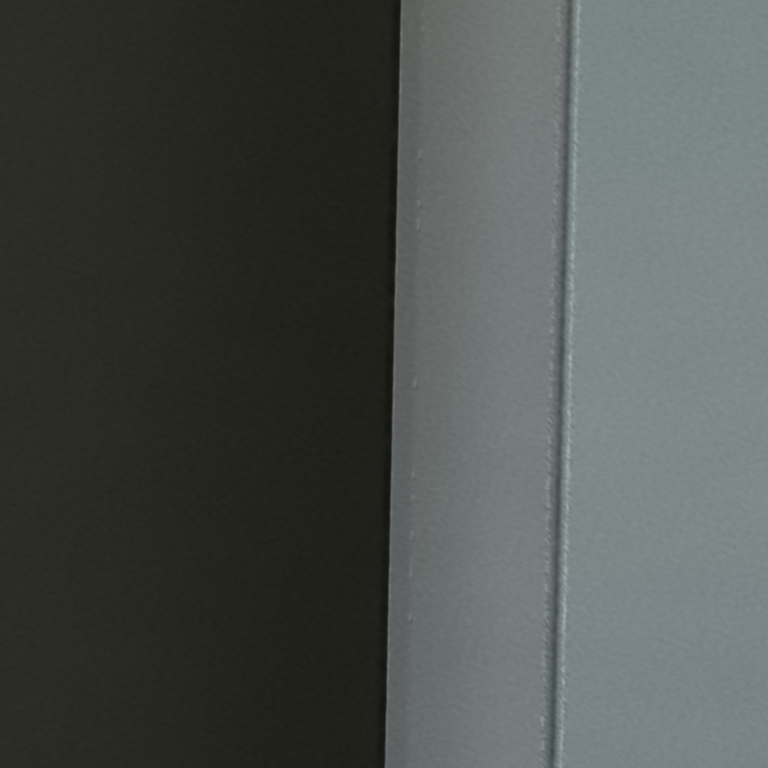
Write a Shadertoy shader that draws this texture.

```glsl
// A dark matte wall beside a pale grey panel with a bevelled rim and a vertical groove.
// Two leaning lines split the canvas; smooth ramps shade each side of them,
// and gradient noise adds mottling, fine grain and a frayed texture along the seams.
#define EDGE_BOTTOM 0.501
#define EDGE_TOP 0.522
#define GROOVE_BOTTOM 0.7195
#define GROOVE_TOP 0.7425
#define RIM_WIDTH 0.031
#define GROOVE_DEPTH 0.13
#define LIP_LIGHT 0.085
#define FRAY 0.17
#define GRAIN 0.055
#define MOTTLE 0.020

vec2 hashGradient(vec2 cell) {
    vec3 h = fract(vec3(cell.xyx) * vec3(0.1031, 0.1030, 0.0973));
    h += dot(h, h.yzx + 33.33);
    return fract((h.xx + h.yz) * h.zy) * 2.0 - 1.0;
}

float gradientNoise(vec2 p) {
    vec2 i = floor(p), f = fract(p);
    vec2 u = f * f * f * (f * (f * 6.0 - 15.0) + 10.0);
    float a = dot(hashGradient(i), f);
    float b = dot(hashGradient(i + vec2(1, 0)), f - vec2(1, 0));
    float c = dot(hashGradient(i + vec2(0, 1)), f - vec2(0, 1));
    float d = dot(hashGradient(i + vec2(1, 1)), f - vec2(1, 1));
    return mix(mix(a, b, u.x), mix(c, d, u.x), u.y);
}

float fractalNoise(vec2 p) {
    float sum = 0.0, weight = 0.5;
    for (int i = 0; i < 3; i++) {
        sum += weight * gradientNoise(p);
        p = p * 2.03 + 17.7;
        weight *= 0.5;
    }
    return sum;
}

// Soft vertical ridge of the given half width around zero
float ridge(float d, float width) {
    return exp(-d * d / (width * width));
}

// Irregular flecks along a seam; a higher threshold makes them sparser
float flecks(float y, float density, float seed, float threshold) {
    return smoothstep(threshold, threshold + 0.35, gradientNoise(vec2(y * density, seed)));
}

vec3 wallColor(vec2 uv, float edgeDist) {
    vec3 col = mix(vec3(0.174, 0.173, 0.152), vec3(0.127, 0.127, 0.109),
                   smoothstep(0.0, 0.48, uv.x));
    col += 0.006 * (uv.y - 0.5);
    // Faint deep shade just before the lit rim
    float shade = 0.27 + 0.25 * gradientNoise(vec2(uv.y * 60.0, 2.6));
    return col * (1.0 - shade * ridge(edgeDist + 0.005, 0.006));
}

vec3 panelColor(vec2 uv, float edgeDist, float grooveDist) {
    // Inner strip brightens to the right and turns bluer downward
    float across = smoothstep(0.01, 0.17, edgeDist);
    vec3 strip = mix(vec3(0.388, 0.400, 0.392), vec3(0.458, 0.479, 0.477), across);
    strip += mix(vec3(0.004, 0.012, 0.022), vec3(0.0, 0.002, -0.003), uv.y);

    // Outer face is lightest near its middle height
    vec3 face = mix(vec3(0.475, 0.511, 0.525), vec3(0.495, 0.534, 0.536),
                    smoothstep(0.0, 0.4, uv.y));
    face -= vec3(0.018, 0.012, 0.012) * smoothstep(0.55, 1.0, uv.y);
    vec3 col = mix(strip, face, smoothstep(-0.004, 0.010, grooveDist));

    // Rim: a soft darker band, a thin corner line and sparse bumps
    float rim = 1.0 - smoothstep(RIM_WIDTH - 0.010, RIM_WIDTH + 0.004, edgeDist);
    col -= vec3(0.026, 0.031, 0.028) * rim;
    col += 0.075 * ridge(edgeDist - 0.0018, 0.0017)
         * (0.4 + 0.7 * flecks(uv.y, 75.0, 3.3, 0.0));
    float bumpOffset = edgeDist - RIM_WIDTH + 0.002;
    col += 0.055 * ridge(bumpOffset, 0.0024) * flecks(uv.y, 75.0, 8.6, 0.05);
    col -= 0.040 * ridge(bumpOffset - 0.002, 0.002) * flecks(uv.y + 0.005, 75.0, 8.6, 0.15);

    // Groove: a soft dark core in a trough that widens downward
    float wobble = 0.0014 * gradientNoise(vec2(uv.y * 95.0, 1.7))
                 + 0.0012 * gradientNoise(vec2(uv.y * 210.0, 7.7));
    float depth = GROOVE_DEPTH * (0.95 + 0.5 * gradientNoise(vec2(uv.y * 80.0, 6.2)));
    col -= depth * ridge(grooveDist + wobble, 0.0042);
    col -= mix(0.085, 0.045, uv.y) * ridge(grooveDist + 0.005, 0.0065);

    // Lips: a mostly continuous right one and a broken left one
    col += LIP_LIGHT * ridge(grooveDist - 0.0110 + wobble, 0.0024)
         * (0.6 + 0.6 * flecks(uv.y, 110.0, 2.4, -0.1));
    col += 0.060 * ridge(grooveDist + 0.0140 + wobble, 0.0028)
         * flecks(uv.y, 120.0, 9.4, -0.12) * mix(1.1, 0.6, uv.y);

    // Short slanted strands that fray both sides of the groove
    float strands = gradientNoise(vec2(grooveDist * 150.0, uv.y * 190.0 + grooveDist * 110.0));
    float frayed = ridge(grooveDist - 0.011, 0.007) + ridge(grooveDist + 0.013, 0.006);
    return col + FRAY * strands * frayed * mix(0.8, 0.5, uv.y);
}

void mainImage(out vec4 fragColor, in vec2 fragCoord) {
    vec2 uv = fragCoord / iResolution.xy;
    float pixel = 1.0 / iResolution.x;
    float edgeDist = uv.x - mix(EDGE_BOTTOM, EDGE_TOP, uv.y)
                   - 0.0007 * gradientNoise(vec2(uv.y * 60.0, 4.5));
    float grooveDist = uv.x - mix(GROOVE_BOTTOM, GROOVE_TOP, uv.y);

    float edgeSoftness = max(0.0018, pixel);
    float lit = smoothstep(-edgeSoftness, edgeSoftness, edgeDist);
    vec3 col = mix(wallColor(uv, edgeDist), panelColor(uv, edgeDist, grooveDist), lit);

    // Surface texture: broad mottling and slightly slanted fine grain
    float mottle = fractalNoise(uv * vec2(7.0, 10.0));
    float grain = fractalNoise(vec2(uv.x * 100.0 - uv.y * 35.0, uv.y * 150.0 + uv.x * 60.0));
    col += (MOTTLE * mottle + GRAIN * grain) * mix(0.6, 1.0, lit);
    fragColor = vec4(clamp(col, 0.0, 1.0), 1.0);
}
```
